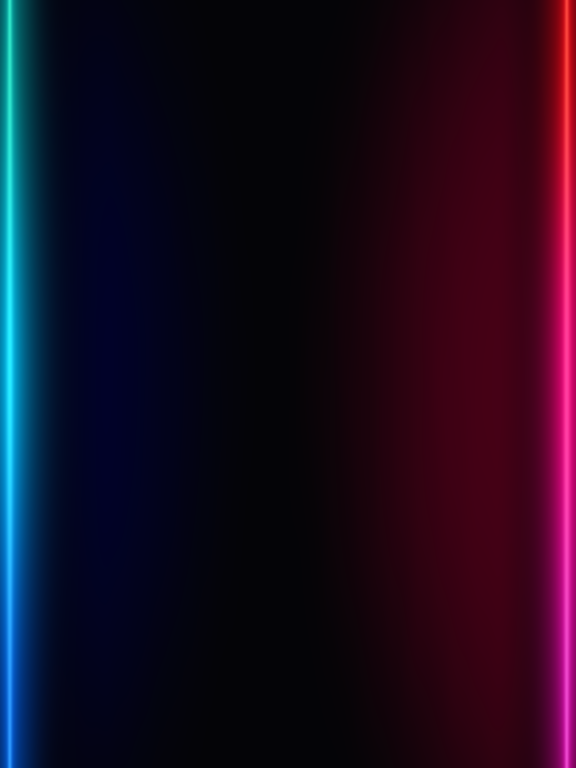
A Shadertoy shader for this background:

```glsl
vec2 hashGradient(vec2 cell) {
    float angle = 6.2832 * fract(sin(dot(cell, vec2(127.1, 311.7))) * 43758.5);
    return vec2(cos(angle), sin(angle));
}

float gradientNoise(vec2 p) {
    vec2 cell = floor(p), f = fract(p);
    vec2 u = f * f * f * (f * (f * 6.0 - 15.0) + 10.0);
    float a = dot(hashGradient(cell), f);
    float b = dot(hashGradient(cell + vec2(1, 0)), f - vec2(1, 0));
    float c = dot(hashGradient(cell + vec2(0, 1)), f - vec2(0, 1));
    float d = dot(hashGradient(cell + vec2(1, 1)), f - vec2(1, 1));
    return mix(mix(a, b, u.x), mix(c, d, u.x), u.y);
}

// Blend three colours from the bottom, through the middle, to the top
vec3 verticalRamp(vec3 bottom, vec3 middle, vec3 top, float y) {
    return mix(mix(bottom, middle, smoothstep(0.05, 0.55, y)), top, smoothstep(0.5, 0.95, y));
}

// Tube of light: x is the bright core, y the near halo, z the wide glow
vec3 tubeLight(float dist, float bulge, float reach) {
    float core = exp(-pow(dist / mix(0.0035, 0.006, bulge), 2.0));
    float halo = exp(-pow(dist / mix(0.008, 0.017, bulge), 1.5));
    float glow = exp(-pow(dist / (reach * mix(0.8, 1.05, bulge)), 1.8));
    return vec3(core, halo, glow);
}

void mainImage(out vec4 fragColor, in vec2 fragCoord) {
    vec2 uv = fragCoord / iResolution.xy;
    float bulge = sin(3.14159 * clamp(uv.y, 0.0, 1.0));

    // Dim blue and crimson pools that bow towards the dark centre
    float bow = pow(abs(uv.y - 0.5) * 2.0, 2.0);
    float ripple = 0.012 * gradientNoise(uv * vec2(38.0, 5.0));
    float blueEdge = uv.x + 0.09 * bow + ripple;
    float redEdge = uv.x - 0.09 * bow + ripple;
    float bluePool = (1.0 - smoothstep(0.14, 0.47, blueEdge)) * mix(0.55, 1.0, smoothstep(0.09, 0.2, uv.x));
    float redPool = smoothstep(0.48, 0.86, redEdge) * (1.0 - 0.4 * smoothstep(0.86, 0.94, uv.x));
    vec3 color = vec3(0.016, 0.016, 0.026);
    color += vec3(-0.014, -0.008, 0.145) * bluePool * (1.0 - 0.45 * bow);
    color += vec3(0.255, -0.014, 0.058) * redPool * (1.0 - 0.25 * bow);

    // Left tube: blue at the foot, cyan in the middle, teal at the top
    vec3 cyan = verticalRamp(vec3(0.02, 0.40, 0.92), vec3(0.0, 0.76, 0.96), vec3(0.03, 0.72, 0.70), uv.y);
    vec3 left = tubeLight(abs(uv.x - 0.017), bulge, 0.052);
    color = mix(color, cyan * vec3(0.3, 0.62, 0.66), left.z * 0.92);
    color = mix(color, cyan, left.y * 0.9);
    color += vec3(0.16, 0.22, 0.12) * left.x;

    // Right tube: magenta at the foot, hot pink in the middle, red at the top
    vec3 pink = verticalRamp(vec3(0.86, 0.06, 0.70), vec3(0.97, 0.02, 0.50), vec3(0.92, 0.05, 0.10), uv.y);
    vec3 right = tubeLight(abs(uv.x - 0.984), bulge, 0.045);
    color = mix(color, pink * vec3(0.66, 0.25, 0.60), right.z * 0.9);
    color = mix(color, pink, right.y * 0.92);
    color += vec3(0.10, 0.22, 0.14) * right.x;

    fragColor = vec4(clamp(color, 0.0, 1.0), 1.0);
}
```
